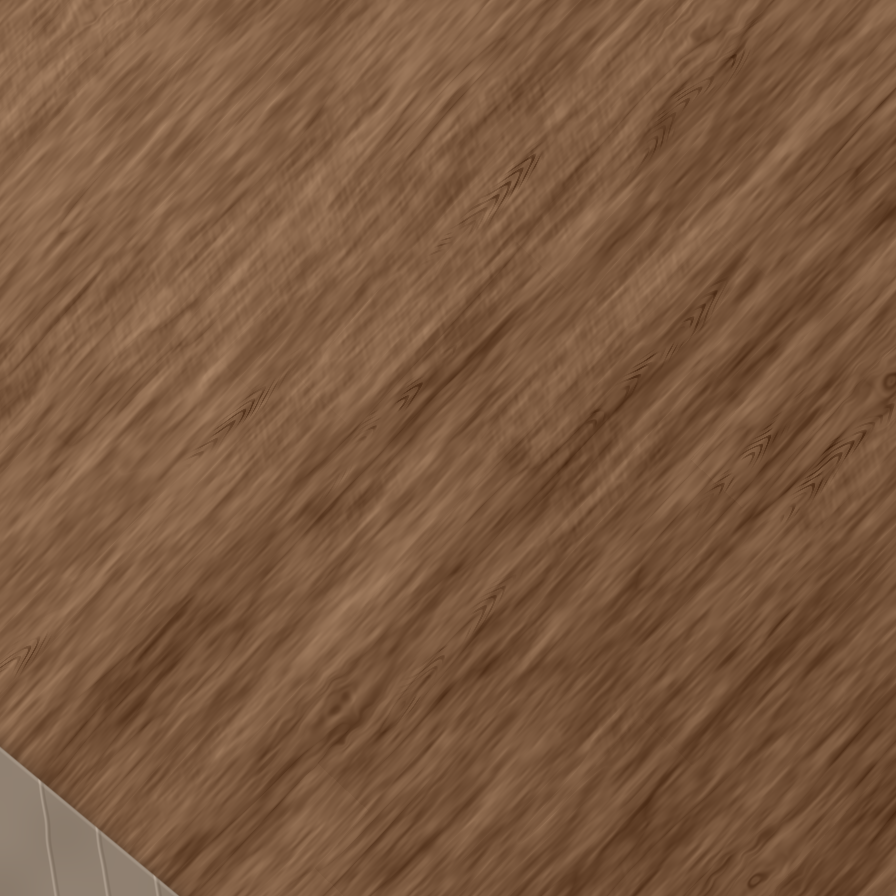
This texture is drawn by a Shadertoy shader. Its source:

```glsl
// Brown wood floor with diagonal grain, and a pale grooved panel in the lower left corner.
// A single tone value sums lighting, strips, stretched noise fibres, thin grain lines,
// arched figure and knots; it then shifts the base colour along one dark-to-light axis.

const vec3 WOOD_BASE = vec3(0.472, 0.338, 0.236);
const vec3 WOOD_STEP = vec3(0.055, 0.052, 0.047);   // colour change per unit of tone
const vec3 PANEL_COLOR = vec3(0.555, 0.495, 0.435);
const vec2 GRAIN_DIR = vec2(0.682, 0.731);
const vec2 STRIP_SIZE = vec2(0.62, 0.078);          // along, across the grain
const vec2 FIGURE_CELL = vec2(0.42, 0.105);
const vec2 FIGURE_RADIUS = vec2(0.13, 0.017);
const vec2 KNOT_CELL = vec2(0.37, 0.24);
const float KNOT_RADIUS = 0.017;
const float FIBRE_GAIN = 1.0;
const vec2 PANEL_NORMAL = vec2(0.640, 0.768);
const float PANEL_REACH = 0.128;                    // distance of its edge from the corner
const float GROOVE_SPACING = 0.057;

float hash(vec2 p) {
    vec3 q = fract(p.xyx * 0.1031);
    q += dot(q, q.yzx + 33.33);
    return fract((q.x + q.y) * q.z);
}

// Value noise in -1..1
float noise(vec2 p) {
    vec2 i = floor(p), f = fract(p);
    f = f * f * (3.0 - 2.0 * f);
    float low = mix(hash(i), hash(i + vec2(1, 0)), f.x);
    float high = mix(hash(i + vec2(0, 1)), hash(i + vec2(1, 1)), f.x);
    return 2.0 * mix(low, high, f.y) - 1.0;
}

// Thin line, 0..1, along the zero crossings of the noise
float grainLine(vec2 p) {
    return pow(1.0 - abs(noise(p)), 7.0);
}

// Cell id with a random shift of each row; local receives the offset from its centre
vec2 staggeredCell(vec2 g, vec2 size, float seed, out vec2 local) {
    float row = floor(g.y / size.y);
    vec2 c = vec2(g.x / size.x + hash(vec2(row + 50.0, seed)), g.y / size.y);
    local = (fract(c) - 0.5) * size;
    return floor(c) + 50.0 + seed;
}

// Long ragged lens of dark hooked dashes
float figureTone(vec2 g) {
    vec2 q;
    vec2 id = staggeredCell(g, FIGURE_CELL, 7.0, q);
    q -= (vec2(hash(id + 3.1), hash(id + 8.7)) - 0.5) * vec2(0.12, 0.06);
    q.y += 0.006 * noise(g * vec2(12.0, 20.0));
    float lens = smoothstep(1.0, 0.2, length(q / FIGURE_RADIUS) + 0.35 * noise(g * vec2(25.0, 110.0)));
    float bend = sqrt(q.y * q.y + 0.00001) * 4.0 + 0.012 * noise(g * vec2(28.0, 70.0));
    float dashes = smoothstep(0.1, 0.9, sin((q.x + bend) * 330.0));
    dashes *= smoothstep(-0.5, 0.4, noise(g * vec2(45.0, 90.0)));
    float strength = smoothstep(0.45, 0.9, hash(id));
    return -lens * strength * (0.3 + 2.2 * dashes);
}

// Small dark smudged swirls with a lighter halo; bend receives the grain deflection
float knotTone(vec2 g, out float bend) {
    vec2 q;
    vec2 id = staggeredCell(g, KNOT_CELL, 21.0, q);
    q -= (vec2(hash(id + 1.7), hash(id + 5.3)) - 0.5) * vec2(0.2, 0.1);
    float present = step(0.52, hash(id + 9.0));
    float r = length(q * vec2(0.7, 1.3)) / KNOT_RADIUS + 0.7 * noise(g * vec2(70.0, 110.0));
    bend = present * q.y * 0.6 * exp(-0.25 * r * r);
    float rings = 0.6 + 0.4 * sin(r * 7.0);
    return present * (0.6 * exp(-0.2 * r * r) - 2.2 * rings * exp(-1.2 * r * r));
}

// Streaks from broad bands to the finest fibres
float fibreTone(vec2 g) {
    float tone = 0.55 * noise(g * vec2(3.0, 24.0)) + 0.65 * noise(g * vec2(5.0, 60.0) + 11.0);
    float fine = 0.65 * noise(g * vec2(12.0, 125.0) + 23.0);
    fine += 0.80 * noise(g * vec2(28.0, 230.0) + 37.0);
    fine += 0.60 * noise(g * vec2(60.0, 340.0) + 43.0);
    // Sharp dark and pale lines gather in patches
    float dense = smoothstep(-0.5, 0.6, noise(g * vec2(4.0, 15.0) + 63.0));
    fine -= 1.2 * dense * grainLine(g * vec2(6.0, 55.0) + 51.0);
    fine += 0.7 * (1.0 - 0.6 * dense) * grainLine(g * vec2(8.0, 75.0) + 83.0);
    float pores = smoothstep(0.35, 0.85, noise(g * vec2(16.0, 120.0) + 91.0));
    return tone + FIBRE_GAIN * (fine - 1.0 * dense * pores);
}

float woodTone(vec2 uv) {
    vec2 g = vec2(dot(uv, GRAIN_DIR), dot(uv, vec2(GRAIN_DIR.y, -GRAIN_DIR.x)));
    g.y += 0.005 * noise(g * vec2(3.0, 5.0)) + 0.0012 * noise(g * vec2(14.0, 25.0));

    // Light falls from the upper left
    float tone = 0.2 + 0.85 * (uv.y - 0.5) - 1.05 * (uv.x - 0.5);
    tone += 0.35 * noise(uv * 2.6 + 4.0);

    // Strips with faint differences in tone
    vec2 local;
    vec2 strip = staggeredCell(g, STRIP_SIZE, 3.0, local);
    tone += 0.5 * (hash(strip) - 0.5);

    float bend;
    tone += knotTone(g, bend) + figureTone(g);
    g.y -= bend;
    tone += fibreTone(g);

    // Faint short flecks across the grain
    float patches = smoothstep(0.0, 0.7, noise(g * vec2(5.0, 16.0) + 71.0));
    return tone + 0.45 * patches * noise(vec2(g.x * 230.0 + g.y * 160.0, g.y * 110.0));
}

vec3 panelColor(vec2 uv, float pixel) {
    float u = (uv.x + 0.15 * uv.y + 0.0015 * noise(uv * 35.0) - 0.0058) / GROOVE_SPACING;
    float offset = (fract(u + 0.5) - 0.5) * GROOVE_SPACING;
    float width = 0.0012 + pixel;
    float ridge = smoothstep(width, 0.0, abs(offset));
    float shade = smoothstep(width, 0.0, abs(offset - 0.0035));
    return PANEL_COLOR + 0.015 * noise(uv * 14.0) + step(0.5, u) * (0.10 * ridge - 0.05 * shade);
}

void mainImage(out vec4 fragColor, in vec2 fragCoord) {
    vec2 uv = fragCoord / iResolution.y;
    float pixel = 1.0 / iResolution.y;
    float edge = dot(uv, PANEL_NORMAL) - PANEL_REACH;
    vec3 wood = WOOD_BASE + WOOD_STEP * woodTone(uv);
    wood *= 1.0 - 0.15 * exp(-max(edge, 0.0) * 130.0);
    vec3 panel = panelColor(uv, pixel);
    panel += 0.07 * smoothstep(0.002 + pixel, 0.0, abs(edge + 0.002));
    vec3 color = mix(panel, wood, smoothstep(-pixel, pixel, edge));
    fragColor = vec4(clamp(color, 0.0, 1.0), 1.0);
}
```
